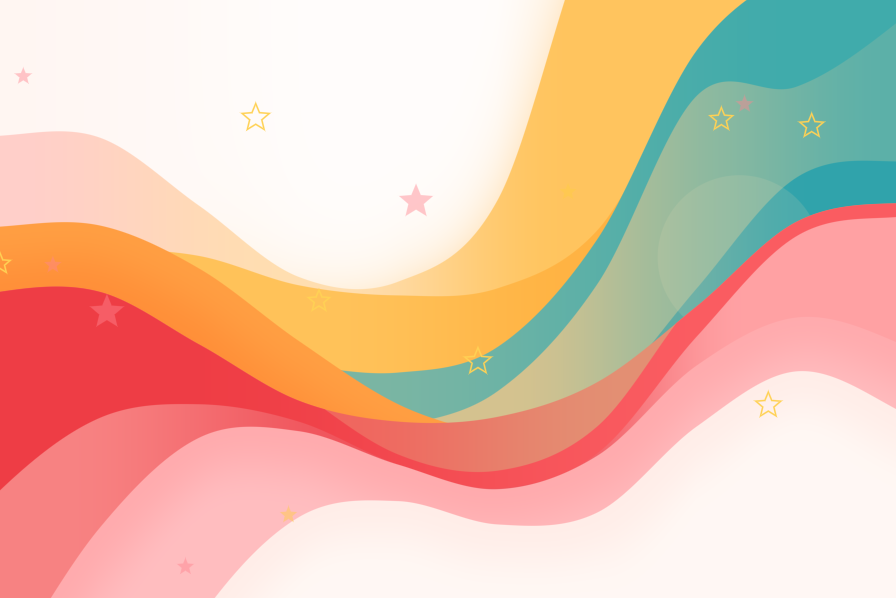
Give the GLSL for this background, as a WebGL 1 fragment shader.

```glsl
precision highp float;
// Overlapping ribbons of cream, yellow, teal, coral and pink, sprinkled with stars.
// Each ribbon is the area below a smooth curve through twelve evenly spaced heights,
// painted from back to front with its own soft gradient.
uniform vec2 u_resolution;

// Catmull-Rom weight of knots at distance t.
vec4 knotWeight(vec4 t) {
  t = abs(t);
  vec4 near = 1.0 + t * t * (1.5 * t - 2.5);
  vec4 far = 2.0 - t * (4.0 - t * (2.5 - 0.5 * t));
  return mix(near, far, step(1.0, t)) * step(t, vec4(2.0));
}

float curveHeight(float x, vec4 a, vec4 b, vec4 c) {
  vec4 t = 6.0 * x + 1.0 - vec4(0.0, 1.0, 2.0, 3.0);
  return dot(a, knotWeight(t)) + dot(b, knotWeight(t - 4.0)) + dot(c, knotWeight(t - 8.0));
}

// Approximate distance below the curve, positive inside the ribbon.
float below(vec2 p, vec4 a, vec4 b, vec4 c) {
  float h = curveHeight(p.x, a, b, c);
  float slope = (curveHeight(p.x + 0.002, a, b, c) - h) / 0.002;
  return (h - p.y) / sqrt(1.0 + slope * slope);
}

// Signed distance to a five-pointed star, negative inside.
float star(vec2 q, float radius) {
  float sector = 1.256637;
  float a = mod(atan(q.x, q.y) + 0.5 * sector, sector) - 0.5 * sector;
  vec2 v = length(q) * vec2(cos(a), abs(sin(a)));
  return dot(v - vec2(radius, 0.0), vec2(0.384, 0.923));
}

void paint(inout vec3 color, vec3 fill, float inside) {
  float edge = 0.75 / u_resolution.y;
  color = mix(color, fill, smoothstep(-edge, edge, inside));
}

void main() {
  vec2 p = gl_FragCoord.xy / u_resolution * vec2(1.5, 1.0);
  float d;

  // Cream sky with a warm glow along the yellow ribbon
  d = below(p, vec4(0.75, 0.773, 0.77, 0.656), vec4(0.537, 0.529, 0.666, 1.14),
            vec4(1.254, 1.4, 1.5, 1.6));
  vec3 color = mix(vec3(1.0, 0.965, 0.95), vec3(1.0, 0.99, 0.985), smoothstep(0.0, 0.6, p.x));
  color = mix(color, vec3(1.0, 0.9, 0.76), 0.75 * exp(min(d, 0.0) * 22.0) * smoothstep(0.25, 0.8, p.x));

  // Pale ribbon, pink to peach to yellow
  vec3 pale = mix(vec3(1.0, 0.81, 0.79), vec3(1.0, 0.87, 0.69), smoothstep(0.0, 0.5, p.x));
  paint(color, mix(pale, vec3(1.0, 0.77, 0.37), smoothstep(0.55, 0.95, p.x)), d);

  // Deep yellow
  d = below(p, vec4(0.58, 0.582, 0.584, 0.572), vec4(0.523, 0.506, 0.518, 0.615),
            vec4(0.883, 1.0, 1.1, 1.2));
  paint(color, mix(vec3(1.0, 0.76, 0.35), vec3(1.0, 0.70, 0.26), smoothstep(0.55, 1.0, p.x)), d);

  // Teal
  d = below(p, vec4(0.45, 0.45, 0.43, 0.414), vec4(0.39, 0.377, 0.42, 0.6),
            vec4(0.916, 1.055, 1.137, 1.2));
  paint(color, mix(vec3(0.48, 0.71, 0.64), vec3(0.25, 0.67, 0.67), smoothstep(0.6, 1.35, p.x)), d);

  // Sage veil, sandy at its foot
  d = below(p, vec4(0.25, 0.25, 0.25, 0.26), vec4(0.27, 0.287, 0.346, 0.525),
            vec4(0.84, 0.855, 0.961, 1.117));
  vec3 sage = mix(vec3(0.83, 0.76, 0.56), vec3(0.58, 0.73, 0.62), smoothstep(0.85, 1.2, p.x));
  paint(color, mix(sage, vec3(0.36, 0.69, 0.66), smoothstep(1.1, 1.5, p.x)), d);

  // Deep teal
  d = below(p, vec4(0.1), vec4(0.1, 0.1, 0.16, 0.316), vec4(0.518, 0.703, 0.73, 0.697));
  paint(color, mix(vec3(0.38, 0.67, 0.64), vec3(0.19, 0.64, 0.67), smoothstep(1.1, 1.35, p.x)), d);

  // Faint disc
  paint(color, mix(color, vec3(0.9, 0.85, 0.7), 0.15), 0.137 - length(p - vec2(1.238, 0.57)));

  // Orange
  d = below(p, vec4(0.6, 0.621, 0.623, 0.551), vec4(0.43, 0.324, 0.268, 0.219),
            vec4(0.2, 0.1, 0.1, 0.1));
  paint(color, mix(vec3(1.0, 0.62, 0.26), vec3(1.0, 0.56, 0.22), smoothstep(0.0, 0.12, d)), d);

  // Translucent coral, then the red band over it
  float coral = below(p, vec4(0.463, 0.512, 0.512, 0.424), vec4(0.33, 0.295, 0.303, 0.361),
                      vec4(0.488, 0.629, 0.66, 0.639));
  paint(color, mix(vec3(0.94, 0.40, 0.37), vec3(0.89, 0.56, 0.45), smoothstep(0.55, 1.05, p.x)), coral);
  d = below(p, vec4(0.55, 0.55, 0.55, 0.463), vec4(0.346, 0.24, 0.213, 0.287),
            vec4(0.502, 0.648, 0.678, 0.66));
  paint(color, mix(vec3(0.935, 0.24, 0.27), vec3(0.98, 0.36, 0.38), smoothstep(0.3, 1.2, p.x)), min(d, coral));

  // Rose on both sides
  d = below(p, vec4(-0.016, 0.18, 0.301, 0.324), vec4(0.295, 0.223, 0.184, 0.242),
            vec4(0.4375, 0.605, 0.637, 0.629));
  vec3 rose = mix(vec3(0.97, 0.51, 0.51), vec3(0.94, 0.33, 0.36), smoothstep(0.1, 0.6, p.x));
  paint(color, mix(rose, vec3(1.0, 0.63, 0.64), smoothstep(0.9, 1.25, p.x)), d);

  // Light pink
  d = below(p, vec4(-0.367, -0.133, 0.117, 0.268), vec4(0.279, 0.223, 0.182, 0.238),
            vec4(0.389, 0.469, 0.428, 0.326));
  paint(color, mix(vec3(1.0, 0.67, 0.68), vec3(1.0, 0.74, 0.75), smoothstep(0.0, 0.13, d)), d);

  // Cream ground
  d = below(p, vec4(-0.8, -0.563, -0.328, -0.035), vec4(0.135, 0.162, 0.123, 0.143),
            vec4(0.287, 0.379, 0.316, 0.2));
  paint(color, mix(vec3(1.0, 0.93, 0.91), vec3(1.0, 0.97, 0.955), smoothstep(0.0, 0.12, d)), d);

  // Filled stars: pink ones to the left, some yellow further right
  for (int n = 0; n < 8; n++) {
    float i = float(n);
    vec2 center = vec2(0.039 + 0.029 * i + 0.0205 * i * i,
                       0.473 + 0.371 * cos(0.97 * i) - 0.146 * cos(2.3 * (i - 3.5)));
    vec3 tint = mix(vec3(1.0, 0.52, 0.56), vec3(1.0, 0.8, 0.25), step(3.5, i) * step(mod(i, 2.0), 0.5));
    paint(color, mix(color, tint, 0.45), -star(p - center, 0.02 + 0.01 * cos(2.1 * (i - 2.0))));
  }

  // Outlined golden stars
  for (int n = 0; n < 7; n++) {
    float i = float(n);
    vec2 center = vec2(0.332 * i - 0.0146 * i * i + 0.117 * sin(1.9 * i),
                       0.559 + 0.244 * sin(1.4 * i + 0.15 * i * i));
    float outline = abs(star(p - center, 0.021 + 0.004 * cos(3.0 * i + 2.5)));
    paint(color, vec3(1.0, 0.82, 0.33), 0.0013 - outline);
  }

  gl_FragColor = vec4(color, 1.0);
}
```
